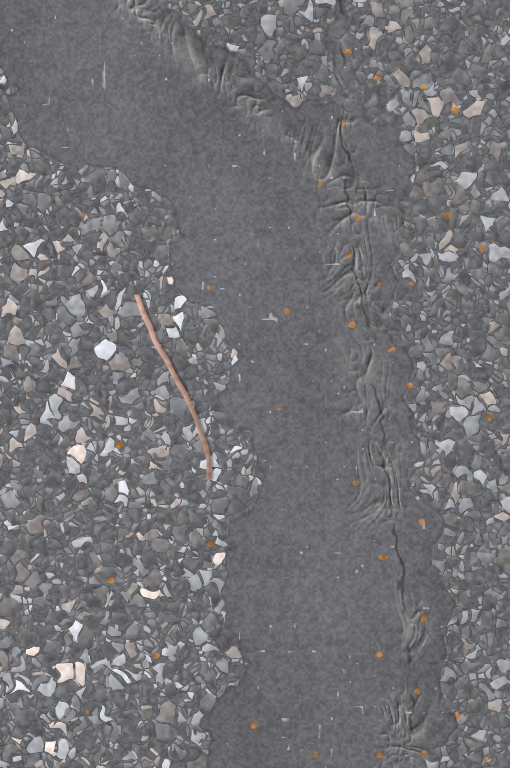
Give the GLSL for this texture, as a Shadertoy shader.

```glsl
// Worn asphalt: two fields of exposed stone chips parted by a smooth tar patch.
// Chips are Voronoi cells; wrinkled relief follows the seams, with a dry twig
// and leaf crumbs on top.
#define STONE_SCALE 54.0
#define CHIP_SCALE 112.0
#define ROUGHNESS 0.062
#define GRAIN 0.085
#define WRINKLE_SCALE 42.0
#define WRINKLE_GAIN 0.34
#define TAR vec3(.415, .415, .432)
#define DUST vec3(.66, .63, .59)
#define LEAF vec3(.72, .47, .24)
#define TWIG vec3(.74, .59, .53)

// Left stone edge, evenly spaced from top to bottom
const float EDGE[17] = float[17](-.05, -.05, -.01, .03, .19, .205, .215, .297,
    .289, .312, .332, .307, .31, .293, .319, .254, .247);

vec2 hash2(vec2 p) {
    vec3 q = fract(p.xyx * vec3(.1031, .1030, .0973));
    q += dot(q, q.yzx + 33.33);
    return fract((q.xx + q.yz) * q.zy);
}

// Value noise centred on zero
float noise(vec2 p) {
    vec2 c = floor(p), f = p - c;
    f *= f * (3.0 - 2.0 * f);
    return mix(mix(hash2(c).x, hash2(c + vec2(1, 0)).x, f.x),
               mix(hash2(c + vec2(0, 1)).x, hash2(c + 1.0).x, f.x), f.y) - 0.5;
}

float fbm(vec2 p) {
    return 0.5 * noise(p) + 0.25 * noise(p * 2.1 + 7.0) + 0.13 * noise(p * 4.3 + 3.0);
}

float bump(float x, float width) { return exp(-x * x / (width * width)); }

float segment(vec2 p, vec2 a, vec2 b) {
    vec2 d = b - a;
    return length(p - a - d * clamp(dot(p - a, d) / dot(d, d), 0.0, 1.0));
}

// Voronoi cell: x = distance to border, y = random id, zw = offset from centre
vec4 cell(vec2 p) {
    vec2 c = floor(p), f = p - c, near = vec2(9), id = c;
    float border = 1.0;
    for (int k = 0; k < 9; k++) {
        vec2 g = vec2(k % 3 - 1, k / 3 - 1), r = g + hash2(c + g) - f;
        if (dot(r, r) < dot(near, near)) { near = r; id = c + g; }
    }
    for (int k = 0; k < 25; k++) {
        vec2 g = vec2(k % 5 - 2, k / 5 - 2), r = g + hash2(c + g) - f, d = r - near;
        if (dot(d, d) > 1e-5) border = min(border, dot(0.5 * (near + r), normalize(d)));
    }
    return vec4(border, hash2(id + 51.7).x, -near);
}

// Blends one layer of chips over the ground colour
vec3 addChips(vec3 ground, vec4 s, float bright, float soft, float speckle) {
    float pick = fract(s.y * 17.31), gap = 0.05 + 0.16 * fract(s.y * 41.7);
    float pink = step(0.62, fract(s.y * 73.9)) * pick;
    vec3 chip = (0.415 + bright * pow(pick, 2.9)) * mix(vec3(.985, 1, 1.03), vec3(1.05, .985, .95), pink);
    chip += 0.09 * dot(s.zw, vec2(-.6, .8)) + speckle;
    ground -= 0.05 * smoothstep(gap - 0.14, gap, s.x);
    return mix(ground, chip, smoothstep(gap - soft, gap + soft, s.x));
}

float wrinkles(vec2 p) {
    vec2 q = p * WRINKLE_SCALE * vec2(1.25, 0.8);
    q += 2.2 * vec2(noise(q * 0.5), noise(q * 0.5 + 19.0));
    float fold = 1.0 - 2.0 * abs(noise(q)), crease = 1.0 - 2.0 * abs(noise(q * 2.3 + 5.0));
    return 0.65 * pow(fold, 4.0) + 0.35 * pow(crease, 3.0);
}

void mainImage(out vec4 fragColor, in vec2 fragCoord) {
    float px = 1.0 / iResolution.y;
    vec2 p = fragCoord * px;
    float t = 1.0 - p.y;
    vec2 warped = p + 0.011 * vec2(noise(p * 75.0), noise(p * 75.0 + 31.0));
    vec4 stone = cell(warped * STONE_SCALE), chip = cell(warped * CHIP_SCALE + 8.0);

    // Regions of exposed stone, positive inside
    float k = clamp(t, 0.0, 0.999) * 16.0, slope = p.y - 1.0 + 0.86 * (p.x - 0.17);
    float ragged = ROUGHNESS * noise(p * 19.0) + 0.032 * noise(p * 52.0) + 0.014 * (stone.x - 0.2);
    float left = mix(EDGE[int(k)], EDGE[int(k) + 1], fract(k)) - p.x + ragged;
    float right = p.x - 0.48 - 0.115 * t + 0.016 * cos(12.57 * t) + ragged;
    float wedge = min(min(slope - 0.045, 0.427 - p.x), p.y - 0.875) + 0.6 * ragged;
    right = max(right, wedge);
    float field = max(left, right), onLeft = step(right, left);

    // Tar film with pale grit
    vec3 ground = TAR + GRAIN * noise(p * 330.0) + 0.05 * noise(p * 140.0) + 0.09 * fbm(p * 7.0);
    vec3 tar = ground + 0.3 * smoothstep(0.43, 0.5, noise(p * 125.0 + 40.0));

    // Stone chips, brighter on the left
    float speckle = 0.13 * noise(p * 170.0);
    vec3 rock = addChips(ground, chip, mix(0.27, 0.38, onLeft), 0.09, speckle);
    if (fract(stone.y * 9.7) < 0.68)
        rock = addChips(rock, stone, mix(0.33, 0.5, onLeft), 0.045, speckle);
    vec3 col = mix(tar, rock, smoothstep(-0.0015 - px, 0.0015 + px, field));
    col += 0.03 * bump(field - 0.002, 0.002) - 0.05 * bump(field + 0.004, 0.003);

    // Wrinkled, dusty seams
    float wobble = 0.016 * noise(p * 38.0) + 0.007 * noise(p * 120.0);
    float across = p.x - 0.447 - 0.092 * smoothstep(0.1, 1.0, t) + wobble;
    float diagonal = segment(p, vec2(.16, 1.01), vec2(.525, .7)) + wobble;
    float reach = mix(0.013, across < 0.0 ? 0.043 : 0.024, smoothstep(0.18, 0.32, t));
    float lip = bump(diagonal, 0.021), mask = max(bump(across, reach), lip);
    mask *= smoothstep(-0.28, 0.12, noise(p * 16.0 + 4.0) + 0.25 * mask);
    float height = wrinkles(p), relief = height - wrinkles(p + vec2(.0022, -.0026));
    col = mix(col, DUST, mask * (0.08 + 0.42 * height * height)) + WRINKLE_GAIN * relief * mask;
    col += lip * mix(0.04, -0.05, smoothstep(-0.01, 0.015, slope));
    float crack = 1.0 - smoothstep(0.0006, 0.0016 + px, abs(across));
    col *= 1.0 - 0.3 * crack * smoothstep(-0.2, 0.05, noise(p * 27.0));

    // Leaf crumbs, denser along the seam
    vec2 home = floor(p * 23.0), seed = hash2(home + 80.0);
    vec2 off = p * 23.0 - home - 0.25 - 0.5 * hash2(home + 12.0);
    float crumb = length(off * mix(vec2(.6, 1.3), vec2(1.2, .7), seed.y)) + 0.09 * noise(p * 150.0);
    float leaf = step(seed.x, 0.045 + 0.3 * bump(across, 0.03)) * (1.0 - smoothstep(0.055, 0.1, crumb));
    col = mix(col, LEAF + 2.0 * speckle, 0.85 * leaf);

    // Curved twig with its shadow
    float along = clamp((t - 0.385) / 0.238, 0.0, 1.0);
    float bend = 0.178 + 0.095 * mix(smoothstep(0.0, 1.0, along), sin(1.57 * along), 0.5);
    float side = 0.85 * (p.x - bend) + 0.003 * noise(p * 45.0);
    float ends = smoothstep(0.122, 0.119, abs(t - 0.504));
    ends = 1.0 - smoothstep(0.119, 0.122, abs(t - 0.504));
    col *= 1.0 - 0.3 * ends * bump(side - 0.004, 0.002);
    vec3 bark = (TWIG - 32.0 * side + speckle) * mix(1.08, 0.83, along);
    col = mix(col, bark, ends * (1.0 - smoothstep(0.003 - px, 0.003 + px, abs(side))));

    fragColor = vec4(clamp(col, 0.0, 1.0), 1.0);
}
```
